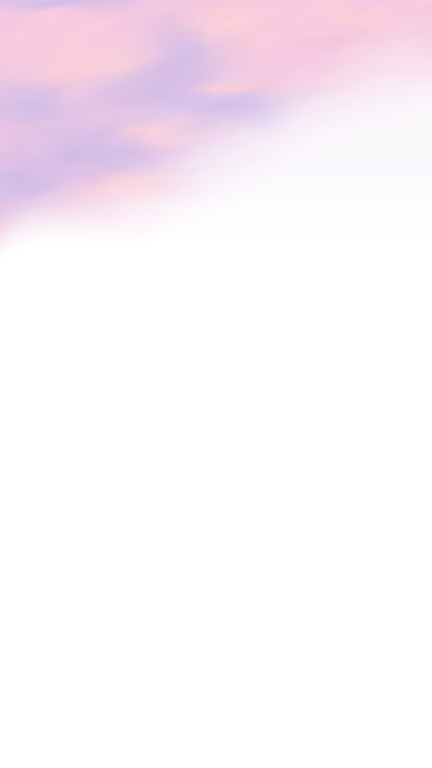
Give the GLSL for this background, as a WebGL 2 fragment shader.

```glsl
#version 300 es
precision highp float;
// Pastel pink and lavender clouds across the top, dissolving into white below.

#define PINK vec3(0.965, 0.79, 0.88)
#define ROSE_PEACH vec3(0.985, 0.815, 0.845)
#define LAVENDER vec3(0.80, 0.735, 0.915)
#define MIST vec3(0.95, 0.87, 0.945)
#define VEIL vec3(0.985, 0.975, 0.99)
#define WARP 0.055
#define GRAIN 0.035
#define STREAKS vec2(5.0, 13.0)

uniform vec2 u_resolution;
out vec4 fragColor;

// Cloud patches: centre x, depth from the top, half width, half height.
const vec4 lavenderPatches[7] = vec4[7](
  vec4(0.07, 0.245, 0.12, 0.055), vec4(0.43, 0.13, 0.10, 0.08),
  vec4(0.22, 0.35, 0.17, 0.065), vec4(0.04, 0.43, 0.15, 0.08),
  vec4(0.34, 0.20, 0.13, 0.06), vec4(0.54, 0.25, 0.16, 0.045),
  vec4(0.12, 0.00, 0.20, 0.02));
const vec4 peachPatches[6] = vec4[6](
  vec4(0.20, 0.14, 0.13, 0.06), vec4(0.53, 0.05, 0.10, 0.05),
  vec4(0.82, 0.04, 0.12, 0.03), vec4(0.35, 0.315, 0.07, 0.015),
  vec4(0.55, 0.205, 0.09, 0.014), vec4(0.31, 0.435, 0.10, 0.028));

vec2 gradientAt(vec2 cell) {
  vec2 h = vec2(dot(cell, vec2(127.1, 311.7)), dot(cell, vec2(269.5, 183.3)));
  return 2.0 * fract(sin(h) * 43758.5) - 1.0;
}

float gradientNoise(vec2 p) {
  vec2 i = floor(p), f = fract(p);
  vec2 w = f * f * f * (f * (f * 6.0 - 15.0) + 10.0);
  vec2 e = vec2(0.0, 1.0);
  float a = dot(gradientAt(i), f);
  float b = dot(gradientAt(i + e.yx), f - e.yx);
  float c = dot(gradientAt(i + e.xy), f - e.xy);
  float d = dot(gradientAt(i + e.yy), f - e.yy);
  return mix(mix(a, b, w.x), mix(c, d, w.x), w.y);
}

float fbm(vec2 p) {
  float sum = 0.0, amplitude = 0.6;
  for (int i = 0; i < 4; i++) {
    sum += amplitude * gradientNoise(p);
    p = mat2(1.7, 0.5, -0.5, 1.7) * p + 7.3;
    amplitude *= 0.5;
  }
  return sum;
}

float patchGlow(vec2 p, vec4 spot) {
  vec2 q = (p - spot.xy) / spot.zw;
  return exp(-dot(q, q));
}

// Lower limit of the clouds: low on the left, rising to the right.
float cloudEdge(float x) {
  return mix(0.49, 0.15, smoothstep(0.2, 1.0, x)) + 0.06 * exp(-x * 18.0);
}

void main() {
  // Depth runs downward from the top, in units of the canvas width.
  vec2 p = vec2(gl_FragCoord.x, u_resolution.y - gl_FragCoord.y) / u_resolution.x;
  vec2 streak = (p + vec2(0.0, 0.18 * p.x)) * STREAKS;
  float billow = fbm(streak);
  vec2 q = p + WARP * vec2(1.5 * billow, fbm(streak + 31.0));

  // Overlapping patches of colour
  float lavender = 1.0, peach = 1.0;
  for (int i = 0; i < 7; i++) lavender *= 1.0 - 0.8 * patchGlow(q, lavenderPatches[i]);
  for (int i = 0; i < 6; i++) peach *= 1.0 - 0.8 * patchGlow(q, peachPatches[i]);
  vec3 sky = mix(PINK, MIST, smoothstep(0.12, 0.38, q.y) * smoothstep(0.2, 0.55, q.x));
  sky = mix(sky, LAVENDER, 1.0 - lavender);
  sky = mix(sky, ROSE_PEACH, 1.0 - peach);
  sky += GRAIN * vec3(0.8, 1.2, 0.6) * fbm(streak * 1.8 + 11.0);

  // Soft fall-off into white, with a faint veil under the right side
  float softness = mix(0.075, 0.14, smoothstep(0.0, 0.6, p.x));
  float below = p.y - cloudEdge(p.x) + 0.04 * billow * smoothstep(0.1, 0.5, p.x);
  float cover = 1.0 - smoothstep(-softness, softness, below);
  float veil = smoothstep(0.2, 0.5, p.x) * (1.0 - smoothstep(0.35, 0.6, p.y));
  vec3 ground = mix(vec3(1.0), VEIL, veil);
  fragColor = vec4(clamp(mix(ground, sky, cover), 0.0, 1.0), 1.0);
}
```
